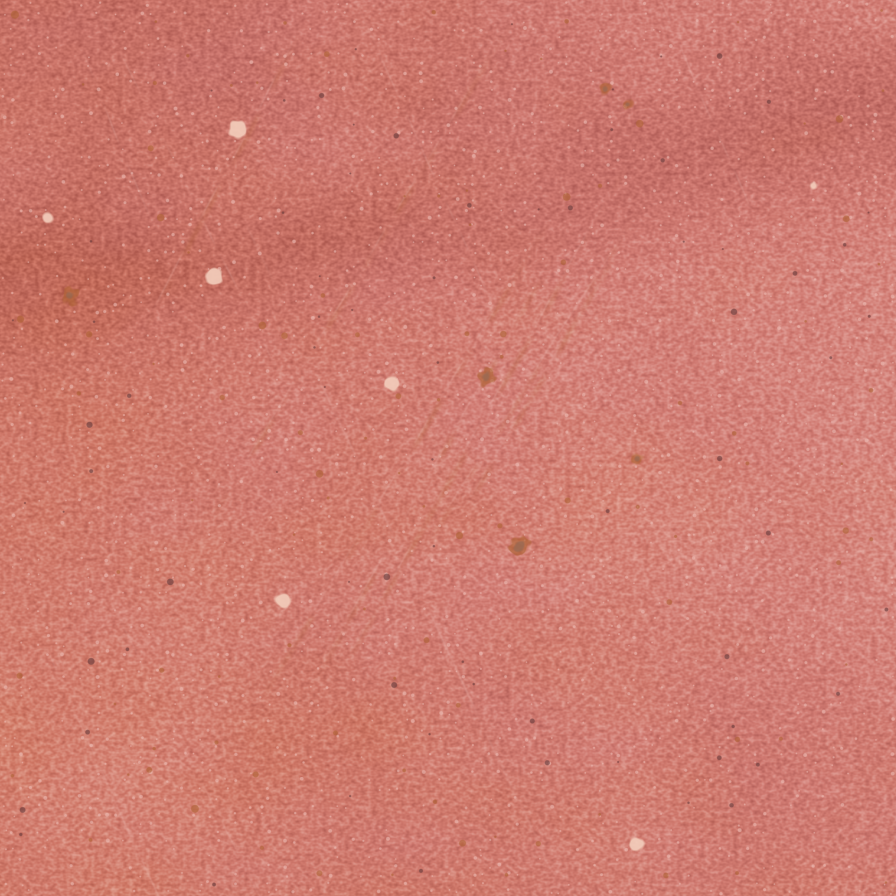
Write a Shadertoy shader that draws this texture.

```glsl
const vec3 CLAY_DARK  = vec3(0.72, 0.385, 0.35);
const vec3 CLAY_BASE  = vec3(0.815, 0.475, 0.432);
const vec3 CLAY_LIGHT = vec3(0.87, 0.60, 0.56);
const vec3 WARM_SHIFT = vec3(-0.005, -0.012, -0.045);
const vec3 PALE_DOT   = vec3(0.95, 0.80, 0.73);
const vec3 BRIGHT     = vec3(0.93, 0.74, 0.71);
const vec3 OCHRE      = vec3(0.68, 0.38, 0.20);
const vec3 STAIN_CORE = vec3(0.58, 0.41, 0.33);
const vec3 SOOT       = vec3(0.42, 0.24, 0.24);
const float GRAIN_CELLS  = 190.0;
const float GRAIN_AMOUNT = 1.15;
const float CLOUD_AMOUNT = 0.55;
const float SHADE_AMOUNT = 0.85;
const int PALE_COUNT = 7;
const int STAIN_COUNT = 6;
const int SCRATCH_COUNT = 14;

vec2 hash2(vec2 p) {
    vec3 q = fract(p.xyx * vec3(0.1031, 0.1030, 0.0973));
    q += dot(q, q.yzx + 33.33);
    return fract((q.xx + q.yz) * q.zy);
}

float corner(vec2 cell, vec2 offset) {
    float angle = 6.2832 * hash2(cell).x;
    return dot(vec2(cos(angle), sin(angle)), offset);
}

float gradientNoise(vec2 p) {
    vec2 i = floor(p), f = fract(p);
    vec2 u = f * f * f * (f * (f * 6.0 - 15.0) + 10.0);
    vec2 e = vec2(1, 0);
    return 1.4 * mix(mix(corner(i, f), corner(i + e, f - e), u.x),
                     mix(corner(i + e.yx, f - e.yx), corner(i + 1.0, f - 1.0), u.x), u.y);
}

float fbm(vec2 p) {
    float sum = 0.0, amp = 0.6;
    for (int i = 0; i < 4; i++) {
        sum += amp * gradientNoise(p);
        p = mat2(0.8, 0.6, -0.6, 0.8) * p * 2.03 + 17.0;
        amp *= 0.5;
    }
    return sum;
}

float disc(float d, float r, float soft) {
    return 1.0 - smoothstep(r - soft, r + soft, d);
}

// Tiny specks, at most one in each grid cell
float specks(vec2 p, float cells, float chance, float rMin, float rMax, float aa, float seed) {
    vec2 cell = floor(p * cells);
    vec2 center = (cell + 0.25 + 0.5 * hash2(cell + seed)) / cells;
    vec2 pick = hash2(cell + seed + 57.0);
    float r = mix(rMin, rMax, pick.y * pick.y);
    return step(pick.x, chance) * disc(length(p - center), r, aa);
}

// A fixed number of larger spots with ragged rims
float spots(vec2 p, int count, float rMin, float rMax, float ragged, float aa, float seed) {
    float mask = 0.0;
    for (int i = 0; i < count; i++) {
        vec2 id = vec2(float(i) * 7.0 + 3.0, seed);
        float r = mix(rMin, rMax, hash2(id + 91.0).x);
        float d = length(p - 0.05 - 0.9 * hash2(id));
        d += ragged * r * gradientNoise(p * 110.0 + seed);
        mask = max(mask, disc(d, r, aa));
    }
    return mask;
}

float scratch(vec2 p, vec2 center, float angle, float halfLength, float width) {
    vec2 dir = vec2(cos(angle), sin(angle)), q = p - center;
    float along = dot(q, dir);
    float across = dot(q, vec2(-dir.y, dir.x)) + 0.0015 * gradientNoise(vec2(along * 9.0, angle * 40.0));
    float worn = smoothstep(-0.4, 0.5, gradientNoise(vec2(along * 28.0, center.x * 90.0)));
    float taper = 1.0 - smoothstep(0.5, 1.0, abs(along) / halfLength);
    return exp(-across * across / (width * width)) * taper * worn;
}

void mainImage(out vec4 fragColor, in vec2 fragCoord) {
    vec2 p = fragCoord / iResolution.y;
    float aa = 0.8 / iResolution.y;

    // Broad shading: dark diagonal band, dim top, pale smudge
    float cloud = fbm(p * 3.2 + 4.0);
    float band = p.y - 0.67 - 0.21 * p.x + 0.10 * cloud;
    float tone = 0.12 + CLOUD_AMOUNT * cloud;
    tone -= SHADE_AMOUNT * exp(-band * band / 0.009);
    tone -= 0.5 * smoothstep(0.62, 0.95, p.y) * (1.0 - 0.5 * p.x);
    tone += 0.35 * smoothstep(0.1, 0.9, p.x) * smoothstep(0.1, 0.5, p.y);
    vec2 smudge = (p - vec2(0.45, 0.36)) / vec2(0.075, 0.13);
    tone += 0.3 * exp(-dot(smudge, smudge));

    // Fine grain and mottling
    vec2 grainP = p * GRAIN_CELLS * vec2(0.85, 1.1);
    float grain = gradientNoise(grainP) + 0.6 * gradientNoise(grainP * 1.7 + 31.0);
    tone += GRAIN_AMOUNT * grain + 0.35 * gradientNoise(p * 65.0);
    vec3 color = mix(CLAY_BASE, tone < 0.0 ? CLAY_DARK : CLAY_LIGHT, min(abs(tone) * 0.75, 1.3));
    float warmth = 0.75 - 0.9 * p.x - 0.5 * p.y + 0.9 * fbm(p * vec2(5.0, 8.0) + 60.0);
    color += WARM_SHIFT * clamp(warmth, -0.3, 1.0);

    // Faint crossing scratches
    float pale = 0.8 * scratch(p, vec2(0.44, 0.40), -1.13, 0.50, 0.0016);
    float rust = 0.0;
    for (int i = 0; i < SCRATCH_COUNT; i++) {
        vec2 a = hash2(vec2(float(i) * 5.0, 12.0)), b = hash2(vec2(float(i) * 3.0, 45.0));
        bool rising = i % 2 == 0;
        vec2 center = rising ? vec2(0.65, 0.5) * a + vec2(0.0, 0.45) : a;
        float angle = (rising ? 1.05 : -1.15) + 0.12 * (b.x - 0.5);
        float halfLength = mix(0.15, 0.42, b.y);
        pale = max(pale, 0.6 * scratch(p, center, angle, halfLength, 0.0013));
        if (rising) rust = max(rust, scratch(p, center + 0.006, angle, halfLength, 0.0035));
    }
    color = mix(color, OCHRE, 0.22 * rust);
    color = mix(color, BRIGHT, 0.36 * pale);

    // Specks, stains and pale dots
    color = mix(color, BRIGHT, 0.6 * specks(p, 105.0, 0.16, 0.0008, 0.0022, aa, 11.0));
    color = mix(color, OCHRE, 0.6 * specks(p, 26.0, 0.13, 0.0012, 0.0045, aa, 23.0));
    color = mix(color, SOOT, 0.65 * specks(p, 24.0, 0.13, 0.0010, 0.0040, aa, 37.0));
    color = mix(color, OCHRE, 0.65 * spots(p, STAIN_COUNT, 0.005, 0.012, 0.6, 0.002, 8.0));
    color = mix(color, STAIN_CORE, 0.7 * spots(p, STAIN_COUNT, 0.002, 0.006, 0.6, 0.0015, 8.0));
    color = mix(color, PALE_DOT, 0.92 * spots(p, PALE_COUNT, 0.004, 0.011, 0.25, 0.0018, 71.0));
    fragColor = vec4(clamp(color, 0.0, 1.0), 1.0);
}
```
